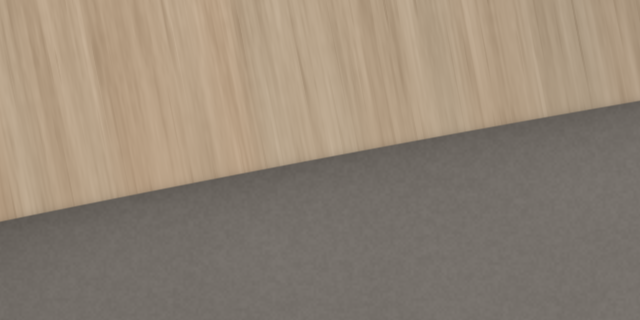
Write a Shadertoy shader that draws this texture.

```glsl
// Pale straight-grained wood panel meeting a matte grey surface along a slanted edge
#define EDGE_LEFT 0.307
#define EDGE_SLOPE 0.189
#define EDGE_BOW 0.008
#define EDGE_SOFT 0.004
#define GRAIN_CONTRAST 1.0
#define SHADOW_WIDTH 0.085
#define SPECKLE 0.035
#define WOOD_DARK vec3(0.625, 0.535, 0.435)
#define WOOD_MID vec3(0.715, 0.630, 0.530)
#define WOOD_LIGHT vec3(0.795, 0.715, 0.620)
#define GREY_BASE vec3(0.464, 0.443, 0.421)
#define GREY_SHADE vec3(0.375, 0.355, 0.333)

// Integer hash of a lattice cell, 0 to 1
float hash(ivec2 cell) {
    uint h = uint(cell.x) * 73856093u ^ uint(cell.y) * 19349663u;
    h = (h ^ (h >> 15)) * 739982445u;
    h = (h ^ (h >> 12)) * 695872825u;
    h ^= h >> 15;
    return float(h & 65535u) / 65535.0;
}

// Smooth value noise, 0 to 1
float noise(vec2 p) {
    ivec2 i = ivec2(floor(p));
    vec2 f = fract(p);
    f = f * f * (3.0 - 2.0 * f);
    float low = mix(hash(i), hash(i + ivec2(1, 0)), f.x);
    float high = mix(hash(i + ivec2(0, 1)), hash(i + ivec2(1, 1)), f.x);
    return mix(low, high, f.y);
}

// Streaks run along g.y, across the panel edge
vec3 wood(vec2 g) {
    g.x += 0.008 * (noise(g * vec2(3.0, 1.6)) - 0.5);
    float tone = 0.0;
    float frequency = 13.0;
    float weight = 0.40;
    for (int i = 0; i < 4; i++) {
        vec2 q = g * vec2(frequency, 0.9 + 0.025 * frequency) + float(i) * 17.3;
        tone += weight * (noise(q) - 0.5);
        frequency *= 2.15;
        weight *= 0.95;
    }
    // Thin pale veins, dark pores and fine fibre
    float vein = smoothstep(0.78, 0.98, noise(g * vec2(38.0, 1.1) + 61.0));
    float pore = smoothstep(0.70, 0.95, noise(g * vec2(85.0, 4.5) + 113.0));
    float fibre = noise(g * vec2(150.0, 30.0) + 29.0) - 0.5;
    float fade = mix(0.72, 1.05, smoothstep(0.0, 0.5, g.y));
    tone = (1.35 * tone + 0.45 * vein - 0.38 * pore + 0.24 * fibre) * fade * GRAIN_CONTRAST;

    vec3 color = mix(WOOD_MID, WOOD_LIGHT, clamp(tone, 0.0, 1.0));
    color = mix(color, WOOD_DARK, clamp(-tone, 0.0, 1.0));
    // Broad bands drift between pinkish and yellowish
    float warmth = noise(g * vec2(9.0, 0.7) + 7.0) - 0.5;
    return color + warmth * vec3(0.012, -0.012, -0.022);
}

// Fine mottling, darkened beneath the panel edge
vec3 greySurface(vec2 p, float depth) {
    float mottle = 0.5 * noise(p * 62.0) + 0.6 * noise(p * 125.0 + 31.0) - 0.55;
    float cloud = noise(p * 5.0 + 11.0) - 0.5;
    float shadow = exp(-depth / SHADOW_WIDTH);
    vec3 color = mix(GREY_BASE, GREY_SHADE, 0.85 * shadow);
    float corner = exp(-3.0 * length(p - vec2(0.0, 0.2)));
    return color + SPECKLE * mottle + 0.012 * cloud - 0.025 * corner;
}

void mainImage(out vec4 fragColor, in vec2 fragCoord) {
    vec2 p = fragCoord / iResolution.y;
    float span = p.x * iResolution.y / iResolution.x;

    // Frame aligned with the slanted edge
    vec2 along = normalize(vec2(1.0, EDGE_SLOPE));
    vec2 across = vec2(-along.y, along.x);
    vec2 fromEdge = p - vec2(0.0, EDGE_LEFT);
    float bow = EDGE_BOW * 4.0 * span * (1.0 - span);
    vec2 g = vec2(dot(fromEdge, along), dot(fromEdge, across) - bow);

    // Wood dims toward the upper right and at its rim
    vec3 panel = wood(g);
    panel *= 1.0 - 0.07 * smoothstep(1.2, 2.3, p.x + 0.5 * (p.y - 0.5));
    panel *= 1.0 - 0.10 * exp(-max(g.y, 0.0) / 0.012);

    vec3 ground = greySurface(p, max(-g.y, 0.0));
    float blend = max(EDGE_SOFT, 0.75 / iResolution.y);
    vec3 color = mix(ground, panel, smoothstep(-blend, blend, g.y));
    fragColor = vec4(clamp(color, 0.0, 1.0), 1.0);
}
```
